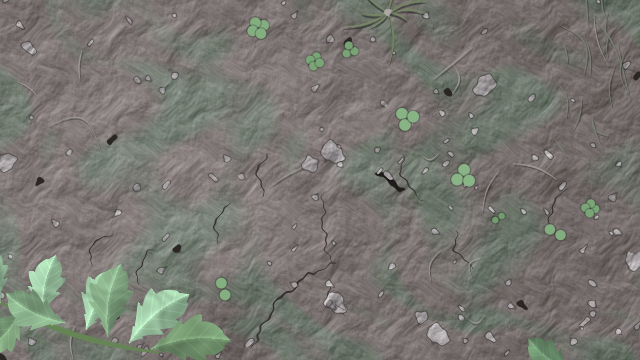
Reproduce this texture procedurally as a Shadertoy shader.

```glsl
vec2 hash2(vec2 c) {
    return fract(sin(vec2(dot(c, vec2(127.1, 311.7)), dot(c, vec2(269.5, 183.3)))) * 4375.85);
}

// Cellular noise: distance to the nearest grain, and that grain's random id
vec2 cells(vec2 p) {
    vec2 base = floor(p);
    float nearest = 9.0, id = 0.0;
    for (int k = 0; k < 9; k++) {
        vec2 cell = base + vec2(k % 3 - 1, k / 3 - 1);
        vec2 h = hash2(cell);
        float d = length(cell + 0.15 + 0.7 * h - p);
        if (d < nearest) {
            nearest = d;
            id = fract(h.x * 7.3 + h.y * 13.1);
        }
    }
    return vec2(nearest, id);
}

float broadWaves(vec2 p) {
    p += 0.12 * sin(p.yx * 9.0 + 1.0) + 0.05 * sin(p.yx * 23.0);
    return (sin(p.x * 11.0 + p.y * 5.0) + sin(p.y * 15.0 - p.x * 7.0) + sin(p.x * 27.0 + p.y * 19.0)) / 3.0;
}

float relief(vec2 p) {
    p += 0.02 * sin(p.yx * 31.0) + 0.006 * sin(p.yx * 83.0 + 2.0);
    float height = 0.0, amp = 0.5;
    p *= 7.0;
    for (int i = 0; i < 5; i++) {
        height += amp * cells(p).x;
        p = mat2(1.6, 1.3, -1.3, 1.6) * p + 3.7;
        amp *= 0.5;
    }
    return height;
}

// Distance to a bowed line that tapers to both ends
float strand(vec2 p, vec2 a, vec2 b, float bend, float width) {
    vec2 d = b - a;
    float t = clamp(dot(p - a, d) / dot(d, d), 0.0, 1.0);
    float bow = sin(t * 3.14);
    return length(p - a - d * t - vec2(-d.y, d.x) * bend * bow) - width * (0.3 + 0.7 * bow);
}

void lay(inout vec3 col, vec3 paint, float d) {
    col = mix(col, paint, smoothstep(0.0022, -0.0022, d));
}

void leaf(inout vec3 col, vec2 p, vec2 base, float angle, float size, vec3 tint) {
    vec2 axis = vec2(cos(angle), sin(angle));
    vec2 q = vec2(dot(p - base, axis), dot(p - base, vec2(-axis.y, axis.x))) / size;
    q.y -= 0.08 * sin(q.x * 3.0);
    float x = clamp(q.x, 0.0, 1.0);
    float teeth = 0.8 + 0.4 * fract(x * 4.0 + 0.3);
    float d = (length(vec2(q.x - x, max(abs(q.y) - 0.26 * sin(3.14 * pow(x, 1.3)) * teeth, 0.0))) - 0.012) * size;
    float vein = smoothstep(0.05, 0.0, abs(q.y)) + 0.5 * smoothstep(0.8, 1.0, sin((q.x - abs(q.y)) * 34.0));
    float light = 0.85 + 0.2 * step(0.0, q.y) + 0.12 * vein + 0.12 * broadWaves(p * 3.0);
    lay(col, tint * light, d);
}

void mainImage(out vec4 fragColor, in vec2 fragCoord) {
    vec2 p = fragCoord / iResolution.y;
    vec2 rough = p + 0.005 * sin(p.yx * 87.0) + 0.0025 * sin(p.yx * 211.0);

    // Damp soil, paler to the left, with mossy and reddish patches
    float broad = broadWaves(p);
    float slope = relief(p + vec2(-0.003, 0.005)) - relief(p);
    vec2 glow = (p - vec2(0.48, 0.5)) * vec2(1.0, 1.3);
    float tone = 0.34 + 0.36 * exp(-1.7 * dot(glow, glow)) + 0.1 * broad + 5.0 * slope;
    tone += 0.16 * (cells(rough * 85.0).y - 0.5);
    tone -= 0.35 * exp(-60.0 * dot(p - vec2(0.62, 0.08), p - vec2(0.62, 0.08)));
    vec3 col = mix(vec3(0.345, 0.345, 0.335), vec3(0.57, 0.56, 0.56), tone);
    float moss = smoothstep(-0.1, 0.7, broadWaves(p * 0.8 + 4.0));
    col += mix(vec3(0.02, -0.008, -0.008), vec3(-0.025, 0.02, -0.02), moss);

    // Pits and cracks
    vec2 pit = cells(rough * 15.0);
    lay(col, vec3(0.17, 0.15, 0.14), (pit.x - 0.17) / 15.0 + step(0.035, pit.y));
    vec3 crackDark = vec3(0.2, 0.18, 0.17);
    lay(col, crackDark, strand(rough, vec2(0.7, 0.03), vec2(0.93, 0.27), 0.12, 0.003));
    lay(col, crackDark, strand(rough, vec2(0.92, 0.26), vec2(0.9, 0.47), 0.05, 0.0015));
    lay(col, crackDark * 0.6, strand(rough, vec2(1.05, 0.52), vec2(1.12, 0.47), 0.0, 0.008));
    for (int i = 0; i < 8; i++) {
        vec2 h = hash2(vec2(i, 5.0));
        vec2 start = vec2(0.25 + 1.5 * fract(float(i) * 0.618), 0.05 + 0.5 * h.y);
        lay(col, crackDark, strand(rough, start, start + vec2(0.12 * h.x - 0.06, 0.07 + 0.06 * h.y), 0.2, 0.002));
    }

    // Pale stones, a few large and many small
    for (int i = 0; i < 2; i++) {
        float density = i == 0 ? 10.0 : 30.0;
        vec2 stone = cells(rough * density + 20.0);
        float rarity = i == 0 ? 0.955 : 0.94;
        float d = (stone.x - 0.1 - 0.2 * fract(stone.y * 91.0)) / density + step(stone.y, rarity);
        lay(col, col * 0.65, d - 0.003);
        lay(col, vec3(0.64, 0.62, 0.63) + 2.0 * slope, d);
    }

    // Dry twigs, then a tangle of straw at the upper right
    for (int i = 0; i < 30; i++) {
        vec2 h = hash2(vec2(i, 17.0)), k = hash2(vec2(i, 41.0));
        bool straw = i > 13;
        vec2 start = straw ? vec2(1.56 + 0.2 * h.x, 0.55 + 0.4 * h.y) : h * vec2(1.75, 0.9);
        float angle = straw ? 1.2 + 1.1 * k.x : 6.28 * k.x;
        vec2 end = start + (0.05 + 0.12 * k.y) * vec2(cos(angle), sin(angle));
        float bend = 0.5 * (h.x - k.y);
        lay(col, col * 0.7, strand(p + vec2(-0.003, 0.005), start, end, bend, 0.002));
        lay(col, straw ? vec3(0.48, 0.5, 0.46) : vec3(0.62, 0.6, 0.58), strand(p, start, end, bend, 0.0012 + 0.0012 * k.x));
    }

    // Star-shaped sprig at the top
    vec2 hub = vec2(1.08, 0.965);
    for (int i = 0; i < 9; i++) {
        float angle = float(i) * 0.7 + 0.4 * sin(float(i) * 5.0);
        vec2 tip = hub + (0.1 + 0.05 * sin(float(i) * 3.0)) * vec2(cos(angle), sin(angle));
        lay(col, col * 0.6, strand(p + vec2(0.0, 0.007), hub, tip, 0.08, 0.003));
        lay(col, vec3(0.46, 0.52, 0.39), strand(p, hub, tip, 0.08, 0.003));
    }
    lay(col, vec3(0.68, 0.66, 0.65), length(rough - hub) - 0.011);

    // Round-leaved seedlings
    for (int i = 0; i < 9; i++) {
        vec2 h = hash2(vec2(i, 73.0));
        vec2 centre = vec2(0.62 + 1.08 * fract(float(i) * 0.618), 0.12 + 0.86 * fract(float(i) * 0.382 + 0.3 * h.x));
        float size = 0.009 + 0.008 * h.y;
        int count = 2 + i % 3;
        for (int j = 0; j < count; j++) {
            float angle = 6.28 * (float(j) / float(count) + h.x);
            float d = length(p - centre - 1.15 * size * vec2(cos(angle), sin(angle))) - size;
            lay(col, col * 0.75, d - 0.003);
            lay(col, vec3(0.44, 0.61, 0.43) + 0.1 * h.y, d);
        }
    }

    // Toothed plant at the lower left, and a leaf at the bottom edge
    lay(col, vec3(0.4, 0.52, 0.33), strand(p, vec2(-0.02, 0.17), vec2(0.44, 0.02), -0.05, 0.008));
    for (int i = 0; i < 8; i++) {
        float t = float(i) / 7.0;
        float angle = i % 2 == 0 ? mix(1.7, 0.5, t) : mix(4.6, 0.1, t);
        vec3 tint = mix(vec3(0.38, 0.5, 0.34), vec3(0.64, 0.81, 0.67), i % 2 == 0 ? 0.95 : 0.25 + 0.4 * sin(t * 3.0));
        leaf(col, p, mix(vec2(0.0, 0.16), vec2(0.42, 0.03), t), angle, 0.15 + 0.07 * t, tint);
    }
    leaf(col, p, vec2(1.59, -0.03), 2.5, 0.15, vec3(0.42, 0.57, 0.43));

    fragColor = vec4(clamp(col, 0.0, 1.0), 1.0);
}
```
